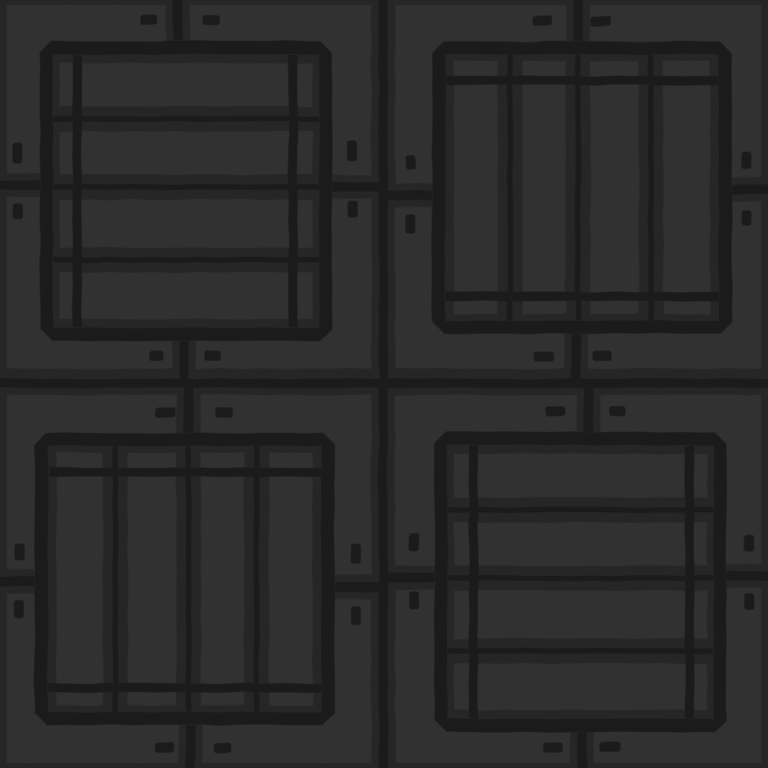
This pattern is drawn by a WebGL 1 fragment shader. Its source:

```glsl
precision highp float;
// Two by two dark metal panels: framed slatted hatches, seams and rivets, turned tile by tile.

uniform vec2 u_resolution;

float hash(vec2 p) {
  return fract(sin(dot(p, vec2(127.1, 311.7))) * 4375.85);
}

float noise(vec2 p) {
  vec2 i = floor(p), f = fract(p);
  f = f * f * (3.0 - 2.0 * f);
  return mix(mix(hash(i), hash(i + vec2(1.0, 0.0)), f.x),
             mix(hash(i + vec2(0.0, 1.0)), hash(i + 1.0), f.x), f.y);
}

float box(vec2 p, vec2 halfSize) {
  vec2 d = abs(p) - halfSize;
  return length(max(d, 0.0)) + min(max(d.x, d.y), 0.0);
}

// Softened coverage of a signed distance
float cover(float d) {
  float w = max(1.0, 460.0 / u_resolution.y);
  return 1.0 - smoothstep(-w, w, d);
}

// Two rivets at either side of a seam; x runs along the panel edge, y across it
float rivetPair(vec2 p, float spread, float seed) {
  float side = step(0.0, p.x);
  float len = 7.0 + 3.5 * hash(vec2(seed, side));
  return box(vec2(abs(p.x) - spread, p.y), vec2(len, 5.0) - 3.0) - 3.0;
}

void main() {
  // The canvas spans 768 units, y pointing down; each tile spans 384
  vec2 p = gl_FragCoord.xy / u_resolution;
  p = vec2(p.x, 1.0 - p.y) * 768.0;
  vec2 cell = floor(p / 384.0);

  // Slightly uneven, hand-drawn edges
  vec2 wob = p + 1.6 * (vec2(noise(p / 22.0), noise(p / 22.0 + 57.0)) - 0.5);

  // Panel centre, then mirror or quarter turn into the common motif
  vec2 centre = vec2(186.0 + 12.0 * cell.x - 1.5 * cell.y,
                     191.0 - 3.5 * cell.x + 4.0 * cell.y + 6.5 * cell.x * cell.y);
  vec2 c = wob - cell * 384.0 - centre;
  vec2 q = c;
  if (cell.x + cell.y == 1.0) q = vec2(-c.y, c.x * (cell.x - cell.y));
  else if (cell.x == 1.0) q.x = -c.x;

  // Chamfered frame with a square opening
  float outer = max(box(q, vec2(146.0, 150.0)), (abs(q.x) + abs(q.y) - 284.0) * 0.707);
  float inner = box(q, vec2(133.0, 136.5));
  float frame = max(outer, -inner);

  // Slats and crossing rails inside the opening
  float slat = min(abs(q.y + 4.0), abs(abs(q.y + 1.5) - 70.5));
  float rail = abs(abs(q.x + 1.0) - 108.0);
  float bars = max(inner, min(slat - 2.7, rail - 4.5));
  float hatchShade = max(inner, min(slat - 12.5, min(133.0 - abs(q.x) - 6.5,
                                                      136.5 - abs(q.y) - 8.5)));

  // Seams from the frame out to the tile edges
  float above = step(q.y, 0.0), before = step(q.x, 0.0);
  float seamX = max(abs(q.x + 2.0 + 6.0 * above), 140.0 - abs(q.y));
  float seamY = max(abs(q.y + 4.0 + 2.0 * before), 140.0 - abs(q.x));
  float seam = min(seamX, seamY);

  // Rivets beside each seam
  float seed = cell.x * 5.0 + cell.y * 11.0;
  float rivets = min(
    rivetPair(vec2(q.x + mix(1.5, 6.0, above), abs(q.y + 3.0) - 168.0),
              mix(28.5, 31.0, above), seed + above),
    rivetPair(vec2(q.y + mix(10.5, 9.0, before), abs(q.x + 1.0) - 167.5),
              29.2, seed + 2.0 + before));

  // Main cross between tiles and a shaded canvas border
  vec2 cross2 = abs(wob - 383.2);
  float gridLine = min(cross2.x, cross2.y) - 4.5;
  float gridShade = min(cross2.x - 12.0, abs(wob.y - 381.7) - 13.0);
  vec2 rim = min(p, 768.0 - p);
  float rimShade = min(rim.x - 7.0, rim.y - 5.0);

  float outsideShade = max(min(min(seam - 12.0, gridShade), rimShade), -outer);
  float shade = min(outsideShade, hatchShade);
  float outsideLine = max(min(min(seam - 4.8, gridLine), rivets), -outer);
  float line = min(min(outsideLine, frame), bars);

  float grey = 0.192 + 0.004 * (noise(p / 9.0) - 0.5);
  grey = mix(grey, 0.150, cover(shade));
  grey = mix(grey, 0.106, cover(line));
  gl_FragColor = vec4(vec3(grey), 1.0);
}
```
